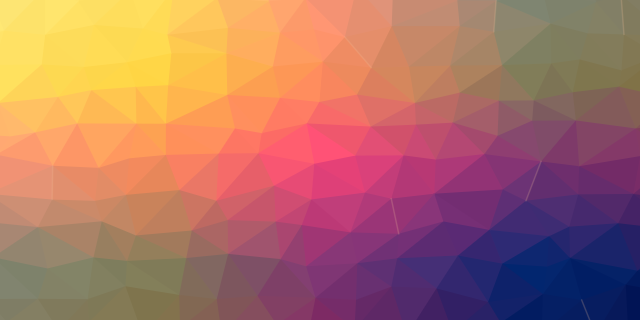
A Shadertoy shader for this background:

```glsl
const vec2 CELL = vec2(0.14, 0.104);

float hash(vec2 p) {
    return fract(sin(dot(p, vec2(127.1, 311.7))) * 43758.5453);
}

// Jittered grid corner, in units of canvas height
vec2 vertex(vec2 id) {
    vec2 jitter = vec2(hash(id), hash(id + 57.3)) - 0.5;
    return (id + jitter * vec2(0.62, 0.6)) * CELL + vec2(0.0, 0.08);
}

// Yellow, amber, pink, violet, navy
vec3 palette(float t) {
    vec3 c = mix(vec3(1.0, 0.91, 0.47), vec3(1.0, 0.83, 0.25), clamp(t / 0.25, 0.0, 1.0));
    c = mix(c, vec3(1.0, 0.27, 0.47), clamp((t - 0.25) / 0.25, 0.0, 1.0));
    c = mix(c, vec3(0.36, 0.17, 0.46), clamp((t - 0.5) / 0.23, 0.0, 1.0));
    c = mix(c, vec3(0.0, 0.15, 0.44), clamp((t - 0.73) / 0.1, 0.0, 1.0));
    return mix(c, vec3(0.02, 0.08, 0.33), clamp((t - 0.83) / 0.17, 0.0, 1.0));
}

// Average of a horizontal and a vertical ramp
vec3 gradient(vec2 p, float aspect) {
    vec2 t = clamp(vec2(p.x / aspect, 1.0 - p.y), 0.0, 1.0);
    return 0.5 * (palette(t.x) + palette(t.y));
}

// Signed distance to the left of the line a-b
float leftOf(vec2 p, vec2 a, vec2 b) {
    vec2 e = normalize(b - a);
    return dot(p - a, vec2(-e.y, e.x));
}

// Flat facet: premultiplied colour and coverage
vec4 facet(vec2 p, vec2 a, vec2 b, vec2 c, float aspect, float pixel) {
    float d = min(leftOf(p, a, b), min(leftOf(p, b, c), leftOf(p, c, a)));
    float coverage = clamp(0.5 + d / pixel, 0.0, 1.0);
    vec2 centre = (a + b + c) / 3.0;
    vec3 color = gradient(centre, aspect) + 0.025 * (hash(centre) - 0.5);
    return vec4(color, 1.0) * coverage;
}

float segmentDistance(vec2 p, vec2 a, vec2 b) {
    vec2 e = b - a;
    return length(p - a - e * clamp(dot(p - a, e) / dot(e, e), 0.0, 1.0));
}

void mainImage(out vec4 fragColor, in vec2 fragCoord) {
    float aspect = iResolution.x / iResolution.y;
    float pixel = 1.0 / iResolution.y;
    vec2 p = fragCoord * pixel;
    vec2 home = floor((p - vec2(0.0, 0.08)) / CELL);

    vec4 sum = vec4(0.0);
    float seam = 0.0;
    for (int y = -1; y <= 1; y++) {
        for (int x = -1; x <= 1; x++) {
            vec2 id = home + vec2(x, y);
            vec2 a = vertex(id);
            vec2 b = vertex(id + vec2(1, 0));
            vec2 c = vertex(id + vec2(1, 1));
            vec2 d = vertex(id + vec2(0, 1));

            // Split each quad along its shorter diagonal
            if (distance(a, c) < distance(b, d)) {
                sum += facet(p, a, b, c, aspect, pixel);
                sum += facet(p, a, c, d, aspect, pixel);
            } else {
                sum += facet(p, a, b, d, aspect, pixel);
                sum += facet(p, b, c, d, aspect, pixel);
            }

            // A few pale hairline seams
            float line = 1.0 - smoothstep(0.0, 0.0013 + pixel, segmentDistance(p, a, d));
            seam = max(seam, line * step(0.95, hash(id + 19.7)));
        }
    }

    vec3 color = sum.a > 0.001 ? sum.rgb / sum.a : gradient(p, aspect);
    color = mix(color, vec3(0.95, 0.75, 0.6), 0.22 * seam);
    fragColor = vec4(color, 1.0);
}
```
